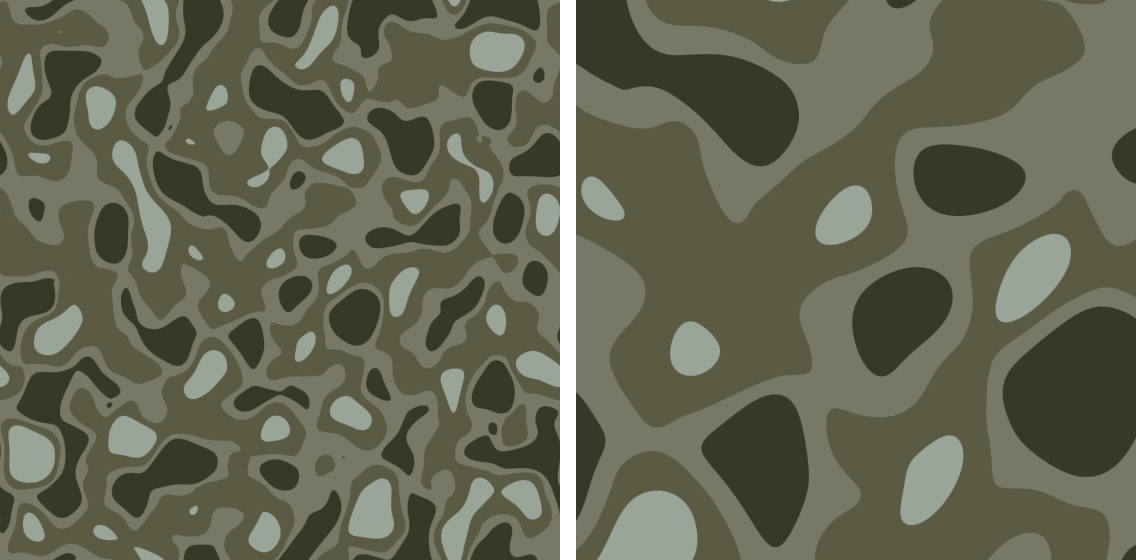
Left: the whole. Right: its middle third, enlarged.
Give the GLSL for this pattern, as a Shadertoy shader.

```glsl
// Tiling camouflage of dark and pale blobs with nested rims.
// A sum of cosine waves with whole-number frequencies forms a smooth, seamless
// height field, which is then cut into four flat colour bands.

const float TAU = 6.2831853;

const vec3 DARK  = vec3(0.215, 0.225, 0.150);
const vec3 MOSS  = vec3(0.462, 0.475, 0.400);
const vec3 OLIVE = vec3(0.358, 0.358, 0.267);
const vec3 PALE  = vec3(0.600, 0.647, 0.600);

// Heights of the borders between the bands, in standard deviations.
const float DARK_EDGE = -0.80;
const float MOSS_EDGE = 0.04;
const float PALE_EDGE = 1.27;

float hash(float n) {
    return fract(sin(n * 127.1 + 3.7) * 43758.5);
}

// Periodic random field of zero mean and unit variance. Directions are spread
// evenly, and each wave fits a whole number of times into the tile.
float waveField(vec2 uv, int count, float minFreq, float maxFreq, float seed) {
    float sum = 0.0;
    for (int i = 0; i < count; i++) {
        float id = seed + float(i) * 3.0;
        float angle = 0.5 * TAU * (float(i) + hash(id)) / float(count);
        float freq = mix(minFreq, maxFreq, hash(id + 1.0));
        vec2 waves = floor(freq * vec2(cos(angle), sin(angle)) + 0.5);
        sum += cos(TAU * (dot(waves, uv) + hash(id + 2.0)));
    }
    return sum * sqrt(2.0 / float(count));
}

// Shifts the domain a little to give the blobs corners and bent sides.
vec2 bend(vec2 uv, float amount) {
    return uv + amount * vec2(waveField(uv, 12, 6.0, 11.0, 211.0),
                              waveField(uv, 12, 6.0, 11.0, 307.0));
}

// Blob height, with fine detail only around the middle level, where it makes
// wavy borders and small islands.
float blobHeight(vec2 uv) {
    float base = waveField(bend(uv, 0.006), 56, 4.5, 10.5, 11.0);
    float detail = waveField(uv, 20, 12.0, 18.0, 401.0);
    return base + 0.22 * detail * exp(-3.0 * base * base);
}

// Smooth step across a border, about one pixel wide.
float cover(float height, float edge, float softness) {
    return smoothstep(edge - softness, edge + softness, height);
}

void mainImage(out vec4 fragColor, in vec2 fragCoord) {
    vec2 uv = fragCoord / iResolution.xy;
    float height = blobHeight(uv);
    float softness = 0.7 * fwidth(height) + 1e-5;

    // Stack the bands from the lowest to the highest.
    vec3 color = mix(DARK, MOSS, cover(height, DARK_EDGE, softness));
    color = mix(color, OLIVE, cover(height, MOSS_EDGE, softness));
    color = mix(color, PALE, cover(height, PALE_EDGE, softness));

    fragColor = vec4(color, 1.0);
}
```
